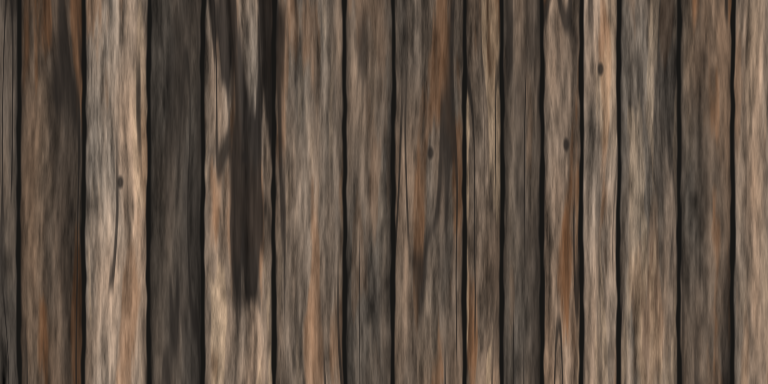
A Shadertoy shader for this texture:

```glsl
// Weathered barn wall: fifteen upright planks of uneven width with dark seams.
// Each plank has its own tone, warmth, peeling and staining; stretched value
// noise makes the grain, cracks, pale flakes, rusty patches and black stains.

const int PLANKS = 15;
const float EDGE[16] = float[](-0.03, 0.025, 0.109, 0.194, 0.264, 0.357, 0.449, 0.512,
    0.605, 0.654, 0.706, 0.757, 0.806, 0.884, 0.954, 1.03);
const float TONE[15] = float[](0.35, 0.33, 0.56, 0.27, 0.49, 0.44, 0.37, 0.42,
    0.46, 0.32, 0.56, 0.57, 0.44, 0.35, 0.46);
const float WARM[15] = float[](0.1, 0.7, 0.4, 0.0, 0.5, 0.4, 0.2, 0.6,
    0.7, 0.2, 0.9, 0.5, 0.3, 0.6, 0.3);
const float PEEL[15] = float[](0.1, 0.1, 0.5, 0.0, 0.6, 0.2, 0.1, 0.1,
    0.9, 0.1, 0.6, 0.4, 0.4, 0.1, 0.2);
const float STAIN[15] = float[](0.3, 0.3, 0.1, 0.4, 1.0, 0.2, 0.1, 0.1,
    0.3, 0.4, 0.2, 0.1, 0.4, 0.4, 0.1);

const vec3 GREY_WOOD = vec3(1.0, 0.91, 0.82);
const vec3 BROWN_WOOD = vec3(1.06, 0.86, 0.70);
const vec3 FLAKE = vec3(0.74, 0.63, 0.51);
const vec3 RUST = vec3(0.56, 0.34, 0.19);
const vec3 SOOT = vec3(0.15, 0.135, 0.125);
const vec3 GAP = vec3(0.09, 0.085, 0.08);

float hash(vec2 p) {
    vec3 q = fract(vec3(p.xyx) * 0.1031);
    q += dot(q, q.yzx + 33.33);
    return fract((q.x + q.y) * q.z);
}

float noise(vec2 p) {
    vec2 cell = floor(p), f = fract(p);
    f = f * f * (3.0 - 2.0 * f);
    float low = mix(hash(cell), hash(cell + vec2(1, 0)), f.x);
    float high = mix(hash(cell + vec2(0, 1)), hash(cell + vec2(1, 1)), f.x);
    return mix(low, high, f.y);
}

float fbm(vec2 p) {
    float sum = 0.0, amp = 0.533;
    for (int i = 0; i < 4; i++) {
        sum += amp * noise(p);
        p = p * 2.03 + vec2(17.1, 9.7);
        amp *= 0.5;
    }
    return sum;
}

// Thin wandering splits that run along the grain and fade in and out
float cracks(vec2 q) {
    float ridge = abs(noise(q * vec2(38.0, 1.4)) - 0.5);
    float mask = smoothstep(0.45, 0.7, noise(q * vec2(22.0, 3.0) + 40.0));
    return (1.0 - smoothstep(0.02, 0.09, ridge)) * mask;
}

// One small oval knot; returns its darkness
float knot(vec2 offset, float size) {
    float r = length(offset * vec2(1.0, 0.45)) / size;
    return 1.0 - smoothstep(0.4, 1.2, r);
}

// Timber of one plank: q is the shifted grain position, across runs 0 to 1
vec3 timber(vec2 q, float across, float y, float tone, float warm, float peel, float stain) {
    q.x += 0.02 * (noise(q * vec2(7.0, 3.0)) - 0.5);
    float broad = fbm(q * vec2(13.0, 1.6)) - 0.5;
    float grain = fbm(q * vec2(55.0, 3.0)) - 0.5;
    float fine = fbm(q * vec2(115.0, 16.0)) - 0.5;
    float shade = tone * (1.0 + 0.75 * broad + 0.95 * grain + 0.75 * fine);
    float tint = clamp(warm + 1.6 * broad, 0.0, 1.0);
    vec3 col = shade * mix(GREY_WOOD, BROWN_WOOD, tint);

    // Rust-coloured heartwood and pale flakes
    float rust = smoothstep(0.56, 0.72, fbm(q * vec2(22.0, 2.4) + 61.0));
    col = mix(col, RUST * (1.0 + 1.2 * grain), 0.65 * rust * warm);
    float flake = smoothstep(0.57, 0.66, fbm(q * vec2(30.0, 2.2) + 23.0));
    col = mix(col, FLAKE * (1.0 + 0.9 * fine), 0.8 * flake * peel);

    // Black stain gathers at the right side and toward the top
    float soak = across + 0.35 * y + 2.2 * (fbm(q * vec2(20.0, 1.8) + 83.0) - 0.5);
    col = mix(col, SOOT * (1.0 + 1.5 * grain), 0.85 * stain * smoothstep(0.72, 0.98, soak));
    return mix(col, SOOT, 0.7 * cracks(q));
}

void mainImage(out vec4 fragColor, in vec2 fragCoord) {
    vec2 uv = fragCoord / iResolution.xy;
    vec2 p = uv * vec2(2.0, 1.0);
    float x = uv.x + 0.002 * (noise(vec2(uv.x * 12.0, uv.y * 5.0)) - 0.5);

    int id = 0;
    for (int i = 1; i < PLANKS; i++) {
        if (x >= EDGE[i]) id = i;
    }
    float left = EDGE[id], right = EDGE[id + 1], seed = float(id);
    float across = (x - left) / (right - left);
    vec2 q = p + seed * vec2(3.7, 5.3);
    vec3 col = timber(q, across, uv.y, TONE[id], WARM[id], PEEL[id], STAIN[id]);

    // A knot on some planks
    float knotX = mix(left, right, 0.25 + 0.5 * hash(vec2(seed, 4.0)));
    vec2 knotAt = vec2(2.0 * knotX, hash(vec2(seed, 9.0)));
    float hasKnot = step(0.5, hash(vec2(seed, 13.0)));
    col = mix(col, SOOT, 0.75 * hasKnot * knot(p - knotAt, 0.009));

    // Rounded plank sides and the dark seam, ragged along its length
    float side = 2.0 * min(x - left, right - x);
    float ragged = 0.0025 + 0.004 * noise(vec2(seed * 7.0, uv.y * 18.0));
    col *= 1.0 - 0.4 * exp(-side / 0.012);
    col = mix(GAP, col, smoothstep(ragged - 0.002, ragged + 0.004, side));
    fragColor = vec4(clamp(col, 0.0, 1.0), 1.0);
}
```
